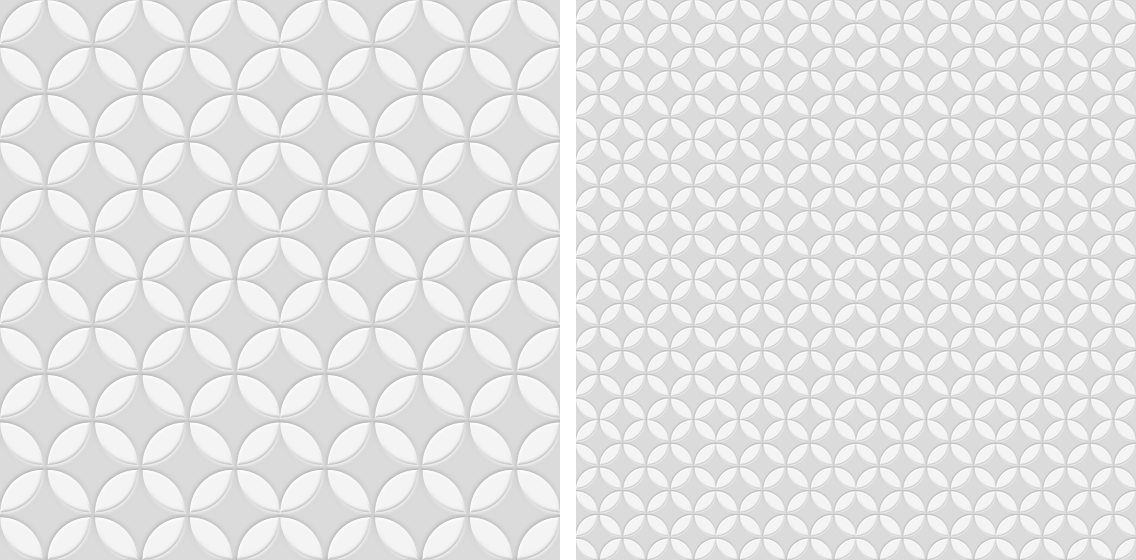
Left, the tile; right, the same tile 2 across and 2 down.
Write a WebGL 2 fragment shader that draws this pattern.

```glsl
#version 300 es
precision highp float;
// Interlaced circles: a 12 by 12 grid of pale petals leaning alternately
// left and right, each a lens distance field with a soft pillow emboss lit
// from above. Petals are spaced in blocks of six, nearly touching between blocks.
uniform vec2 u_resolution;
out vec4 outColor;

const float PETAL = 0.906; // petal width, also the radius of its arcs

// Petal centres: even pitch inside each block of six cells
vec2 petalCentre(vec2 cell) {
  return 6.0 * floor(cell / 6.0) + 0.461 + 1.0156 * mod(cell, 6.0);
}

// Signed distance to a diagonal lens (x) and its outward normal (yz)
vec3 petalField(vec2 q, float lean) {
  vec2 axis = vec2(lean, 1.0) * 0.70711;
  vec2 side = vec2(axis.y, -axis.x);
  vec2 local = vec2(dot(q, side), dot(q, axis));
  vec2 p = abs(local);
  float halfLength = PETAL * 0.70711;
  bool beyondTip = p.y - halfLength > p.x;
  vec2 away = beyondTip ? p - vec2(0.0, halfLength) : p + vec2(halfLength, 0.0);
  float dist = length(away);
  vec2 n = away / max(dist, 1e-5) * sign(local);
  return vec3(dist - (beyondTip ? 0.0 : PETAL), n.x * side + n.y * axis);
}

// Bell-shaped falloff
float bell(float d, float width) {
  return exp(-d * d / (width * width));
}

void main() {
  vec2 p = gl_FragCoord.xy / u_resolution * 12.0;
  float pixel = 12.0 / min(u_resolution.x, u_resolution.y);
  vec2 lightDir = normalize(vec2(-0.36, 0.93));

  float relief = 0.0;   // shading of the ground around the petals
  float coverage = 0.0;
  float petalTone = 0.0;

  for (int j = -1; j <= 1; j++) {
    for (int i = -1; i <= 1; i++) {
      vec2 cell = floor(p) + vec2(i, j);
      float lean = 2.0 * mod(cell.x + cell.y, 2.0) - 1.0;
      vec3 field = petalField(p - petalCentre(cell), lean);
      float d = field.x;
      float lit = dot(field.yz, lightDir);

      // Ground: dark above a petal, bright lip below, faint halo all round
      float outside = max(d, 0.0);
      relief -= lit * 0.10 * bell(outside, 0.05) + 0.025 * bell(outside, 0.09);

      // Petal: bright upper rim, grey lower rim
      float rim = bell(min(d, 0.0), 0.045);
      float tone = 0.955 + rim * (lit > 0.0 ? 0.045 : 0.19) * lit;
      float mask = 1.0 - smoothstep(-0.6 * pixel, 0.6 * pixel, d);
      coverage += mask;
      petalTone += mask * tone;
    }
  }

  float ground = 0.86 + clamp(relief, -0.12, 0.10);
  float shade = ground * (1.0 - min(coverage, 1.0)) + petalTone / max(coverage, 1.0);
  outColor = vec4(vec3(shade), 1.0);
}
```
